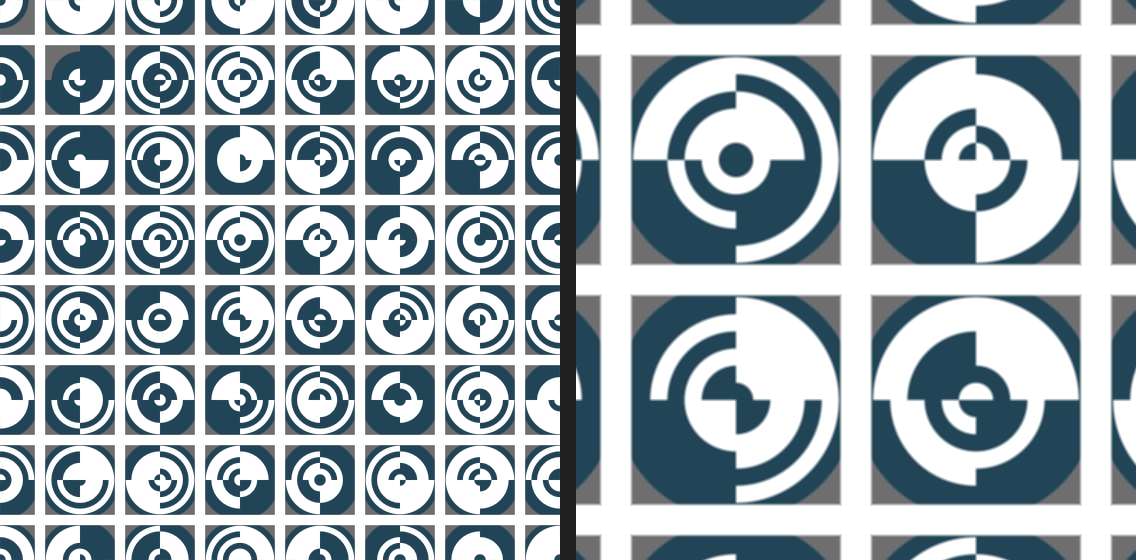
Left: the whole. Right: its middle third, enlarged.
Write a three.js fragment shader that draws this pattern.

```glsl
// A 7 by 7 grid of square tiles, half a tile offset at the borders, on white.
// Each tile holds concentric rings cut in four quadrants; a hash picks white
// or dark for every ring quadrant, painted from the outside inwards.

#define REPEATS 7.0
#define TILE_HALF 0.4355
#define RING_STEP (1.0 / 14.0)
#define RINGS 6
#define WHITE_CHANCE 0.53
#define SOFTNESS 0.0019
#define SEED 3.7
#define BARE_GAP vec2(0.0, 6.0)
#define PAPER vec3(1.0)
#define INK vec3(0.13, 0.27, 0.34)
#define CORNER vec3(0.43)

varying vec2 vUv;

float hash(vec3 p) {
  return fract(sin(dot(p, vec3(127.1, 311.7, 74.7)) + SEED) * 43758.5453);
}

// Coverage of a shape from its signed distance in tile units, positive inside.
float fill(float dist) {
  return clamp(dist / (SOFTNESS * REPEATS) + 0.5, 0.0, 1.0);
}

// 1 where the given quadrant of a ring is white.
float isWhite(vec2 tile, float ring, float quadrant) {
  return step(hash(vec3(tile, ring * 4.0 + quadrant)), WHITE_CHANCE);
}

// Whiteness of one ring, with smooth cuts along both axes.
float ringShade(vec2 tile, vec2 pos, float ring) {
  float right = fill(pos.x);
  float bottom = mix(isWhite(tile, ring, 0.0), isWhite(tile, ring, 1.0), right);
  float top = mix(isWhite(tile, ring, 2.0), isWhite(tile, ring, 3.0), right);
  return mix(bottom, top, fill(pos.y));
}

void main() {
  vec2 grid = vUv * REPEATS;
  vec2 tile = floor(grid + 0.5);
  vec2 pos = grid - tile;
  float radius = length(pos);

  // Rings, from the largest to the innermost disc
  float shade = 0.0;
  for (int i = 0; i < RINGS; i++) {
    float ring = float(RINGS - i);
    shade = mix(shade, ringShade(tile, pos, ring), fill(ring * RING_STEP - radius));
  }

  // The two quadrants facing one gap diagonally lack their outer rings
  vec2 fromGap = abs(floor(grid) - BARE_GAP);
  float bare = step(fromGap.x + fromGap.y, 0.5) * step(pos.x * pos.y, 0.0);
  shade *= 1.0 - bare * fill(radius - 4.0 * RING_STEP);
  float discRadius = mix(7.0, 5.0, bare) * RING_STEP;

  // Disc over grey corners, clipped to the square tile
  vec3 color = mix(CORNER, mix(INK, PAPER, shade), fill(discRadius - radius));
  float square = fill(TILE_HALF - max(abs(pos.x), abs(pos.y)));
  gl_FragColor = vec4(mix(PAPER, color, square), 1.0);
}
```
